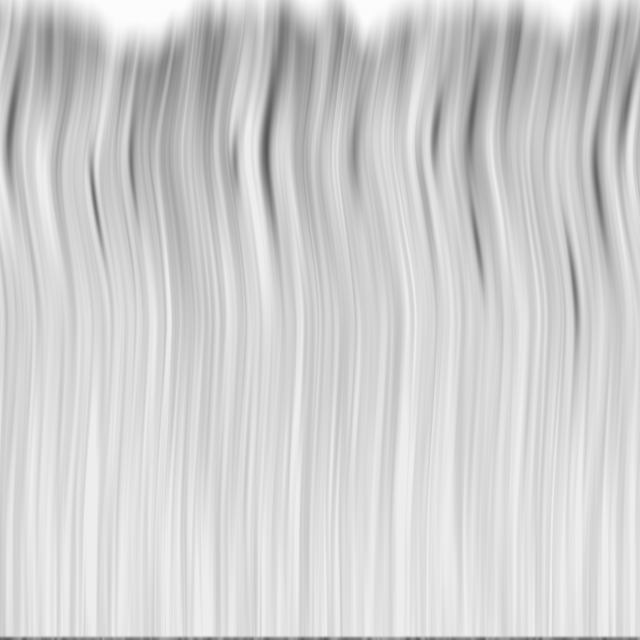
Write a Shadertoy shader that draws this texture.

```glsl
#define FINE_STRANDS 175.0
#define MID_STRANDS 82.0
#define BROAD_LOCKS 40.0
#define FINE_CONTRAST 0.13
#define MID_CONTRAST 0.15
#define LOCK_CONTRAST 0.21
#define GAP_DEPTH 0.33
#define SHEEN 0.13
#define TIP_HEIGHT 0.99
#define TIP_BLUR 0.045
#define WANDER 0.014

// Locks: centre x, centre y, half length, half width
const vec4 gaps[12] = vec4[12](
    vec4(0.016, 0.80, 0.11, 0.008), vec4(0.147, 0.69, 0.10, 0.005),
    vec4(0.206, 0.74, 0.10, 0.005), vec4(0.367, 0.75, 0.06, 0.006),
    vec4(0.415, 0.77, 0.15, 0.009), vec4(0.553, 0.76, 0.10, 0.009),
    vec4(0.681, 0.80, 0.07, 0.006), vec4(0.735, 0.81, 0.11, 0.008),
    vec4(0.746, 0.62, 0.08, 0.005), vec4(0.931, 0.72, 0.13, 0.006),
    vec4(0.898, 0.55, 0.10, 0.005), vec4(0.977, 0.83, 0.09, 0.007));

const vec4 sheens[8] = vec4[8](
    vec4(0.062, 0.77, 0.12, 0.010), vec4(0.385, 0.78, 0.15, 0.009),
    vec4(0.437, 0.78, 0.14, 0.009), vec4(0.512, 0.74, 0.17, 0.012),
    vec4(0.700, 0.76, 0.13, 0.009), vec4(0.655, 0.88, 0.10, 0.009),
    vec4(0.630, 0.25, 0.25, 0.006), vec4(0.140, 0.18, 0.25, 0.007));

float hash(vec2 p) {
    return fract(sin(dot(p, vec2(127.1, 311.7))) * 43758.5453);
}

float noise(vec2 p) {
    vec2 cell = floor(p);
    vec2 f = fract(p);
    f = f * f * (3.0 - 2.0 * f);
    float low = mix(hash(cell), hash(cell + vec2(1.0, 0.0)), f.x);
    float high = mix(hash(cell + vec2(0.0, 1.0)), hash(cell + 1.0), f.x);
    return mix(low, high, f.y);
}

// Sideways sweep shared by all strands
float bend(float y) {
    return 0.014 * smoothstep(0.15, 0.52, y)
         - 0.032 * smoothstep(0.48, 0.80, y)
         + 0.030 * smoothstep(0.72, 1.02, y);
}

// Soft spindle that follows the sweep
float streak(vec2 p, vec4 lock) {
    float across = (p.x - bend(p.y) - lock.x + bend(lock.y)) / lock.w;
    float along = (p.y - lock.y) / lock.z;
    return exp(-across * across - along * along * 1.3);
}

float bump(float x, float centre, float width) {
    float d = (x - centre) / width;
    return exp(-d * d);
}

// Centred noise drawn out along the strands, staggered per column
float strands(vec2 p, float count, float rate) {
    float x = p.x * count;
    float shift = 3.0 * noise(vec2(x * 0.5, count));
    return noise(vec2(x, p.y * rate + shift + count)) - 0.5;
}

void mainImage(out vec4 fragColor, in vec2 fragCoord) {
    vec2 uv = fragCoord / iResolution.xy;
    float upper = smoothstep(0.40, 0.80, uv.y);

    // Combed coordinates, looser towards the tips
    vec2 flow = vec2(uv.x - bend(uv.y), uv.y);
    flow.x += WANDER * upper * (noise(vec2(uv.x * 14.0, uv.y * 6.0)) - 0.5);
    flow.x += 0.004 * (noise(vec2(uv.x * 13.0, uv.y * 3.0) + 40.0) - 0.5);

    // Vertical shading
    float shade = 0.882 - 0.048 * smoothstep(0.1, 0.55, uv.y)
                - 0.055 * smoothstep(0.5, 0.8, uv.y)
                - 0.115 * smoothstep(0.77, 0.93, uv.y);

    // Strands, from fine hairs to broad locks
    shade += FINE_CONTRAST * strands(flow, FINE_STRANDS, 3.0);
    shade += 0.04 * strands(flow, FINE_STRANDS * 1.6, 9.0);
    shade += MID_CONTRAST * mix(0.45, 1.3, upper) * strands(flow, MID_STRANDS, 3.5);
    shade += LOCK_CONTRAST * mix(0.12, 1.0, upper) * strands(flow, BROAD_LOCKS, 4.0);

    // Deep gaps and bright locks
    float dark = 0.0;
    for (int i = 0; i < 12; i++) dark += streak(uv, gaps[i]);
    float light = 0.0;
    for (int i = 0; i < 8; i++) light += streak(uv, sheens[i]);
    shade += SHEEN * light * (1.0 - 0.5 * dark);
    shade -= GAP_DEPTH * min(dark, 1.2);
    shade = clamp(shade, 0.28, 0.93);

    // Ragged tips fading to white
    float tip = TIP_HEIGHT - 0.052 * bump(uv.x, 0.22, 0.085)
              - 0.060 * bump(uv.x, 0.58, 0.03)
              - 0.045 * bump(uv.x, 0.88, 0.03)
              - 0.015 * bump(uv.x, 0.48, 0.025);
    tip += 0.035 * strands(flow, 45.0, 0.5);
    shade = mix(shade, 0.99, smoothstep(tip - TIP_BLUR, tip + TIP_BLUR, uv.y));

    // Dark root line
    float root = 1.0 - smoothstep(0.001, 0.008, uv.y);
    shade = mix(shade, 0.5 + 0.3 * strands(flow, 130.0, 1.0), root);

    fragColor = vec4(vec3(shade), 1.0);
}
```
